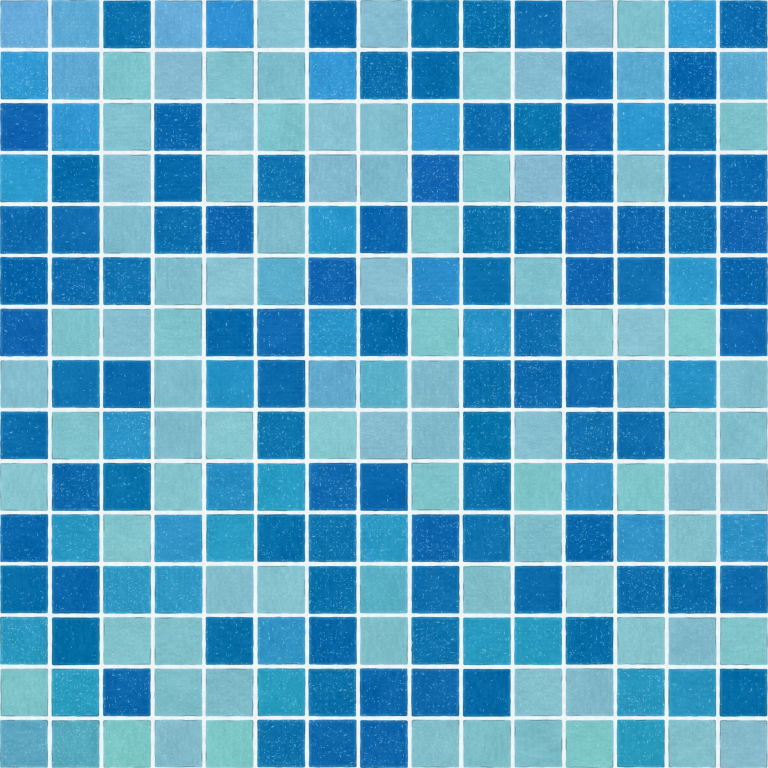
This texture is drawn by a Shadertoy shader. Its source:

```glsl
const float TILES = 14.94;      // tiles across the canvas, centred
const float HALF_TILE = 0.463;  // half side of a tile, in grid cells
const float CORNER = 0.03;

const vec3 GROUT = vec3(0.93, 0.96, 0.97);
const vec3 DEEP  = vec3(0.045, 0.42, 0.67);
const vec3 AZURE = vec3(0.17, 0.58, 0.78);
const vec3 SKY   = vec3(0.36, 0.67, 0.79);
const vec3 PALE  = vec3(0.51, 0.75, 0.80);

float hash(vec2 p) {
    return fract(sin(dot(p, vec2(127.1, 311.7))) * 43758.5453);
}

vec2 hash2(vec2 p) {
    return vec2(hash(p), hash(p + 57.3));
}

float noise(vec2 p) {
    vec2 i = floor(p), f = fract(p);
    f = f * f * (3.0 - 2.0 * f);
    return mix(mix(hash(i), hash(i + vec2(1, 0)), f.x),
               mix(hash(i + vec2(0, 1)), hash(i + vec2(1, 1)), f.x), f.y);
}

float roundedBox(vec2 p, float halfSide, float radius) {
    vec2 q = abs(p) - halfSide + radius;
    return length(max(q, 0.0)) + min(max(q.x, q.y), 0.0) - radius;
}

mat2 rotation(float angle) {
    float c = cos(angle), s = sin(angle);
    return mat2(c, -s, s, c);
}

// Glass colour of one tile: a weighted random pick plus a slight tint
vec3 tileColor(vec2 id, float height) {
    float pick = hash(id + 3.7);
    vec3 color = pick < 0.38 ? DEEP : pick < 0.54 ? AZURE : pick < 0.62 ? SKY : PALE;
    float blueness = (height - 0.5) * (pick > 0.38 && pick < 0.62 ? 0.10 : 0.03);
    color += vec3(0.3, -0.1, 1.0) * blueness;
    return color + (hash2(id + 19.1).xyx - 0.5) * vec3(0.05, 0.06, 0.03);
}

// Small elongated flecks, one at most per cell of a fine grid
float flecks(vec2 p, float scale, float density, float pixel) {
    vec2 q = p * scale;
    vec2 cell = floor(q);
    vec2 offset = fract(q) - 0.5 - (hash2(cell) - 0.5) * 0.45;
    offset = rotation(6.2832 * hash(cell + 7.9)) * offset;
    float size = mix(0.06, 0.17, hash(cell + 23.5));
    float dist = length(offset * vec2(0.6, 1.3)) - size;
    float blur = max(pixel * scale, 0.07);
    float present = step(hash(cell + 41.2), density);
    return present * (1.0 - smoothstep(-blur, blur, dist)) * mix(0.3, 1.0, hash(cell + 63.4));
}

// Cloudy glass with fine grain, streaked along a random axis per tile
float glassTexture(vec2 p, vec2 id) {
    vec2 q = hash(id + 5.3) < 0.5 ? p : p.yx;
    float cloud = noise(q * vec2(3.0, 2.0) + id * 7.0) - 0.5;
    float streak = noise(q * vec2(24.0, 8.0) + id * 13.0) - 0.5;
    float grain = noise(p * 38.0) - 0.5;
    return cloud * 0.035 + streak * 0.035 + grain * 0.04;
}

void mainImage(out vec4 fragColor, in vec2 fragCoord) {
    vec2 uv = fragCoord / iResolution.xy;
    vec2 grid = (uv - 0.5) * TILES + 7.5;
    vec2 id = floor(grid);
    vec2 local = fract(grid) - 0.5;
    float pixel = TILES / min(iResolution.x, iResolution.y);

    // Tile outline, slightly shifted and uneven
    vec2 shift = (hash2(id + 31.0) - 0.5) * 0.012;
    float wobble = (noise(grid * 9.0) - 0.5) * 0.012;
    float dist = roundedBox(local - shift, HALF_TILE, CORNER) + wobble;

    // Glass body
    vec3 glass = tileColor(id, uv.y);
    float darkness = 1.0 - smoothstep(0.15, 0.5, glass.r);
    glass += glassTexture(grid, id);

    // Pale bevel, and a worn dark rim along parts of the edge
    float bevel = smoothstep(-0.07, -0.005, dist);
    glass = mix(glass, vec3(0.60, 0.79, 0.84), bevel * mix(0.38, 0.22, darkness));
    float rim = smoothstep(-0.035, -0.015, dist) * smoothstep(0.45, 0.8, noise(grid * 4.0 + 80.0));
    glass *= 1.0 - 0.16 * rim;

    // Flecks, denser on some tiles and brighter on dark glass
    float density = mix(0.05, 0.22, hash(id + 71.0));
    float fleck = 0.0;
    for (int i = 0; i < 3; i++) {
        float layer = float(i);
        fleck = max(fleck, flecks(grid + layer * 17.3, 10.0 + layer * 5.0, density, pixel));
    }
    glass = mix(glass, vec3(0.80, 0.91, 0.95), fleck * mix(0.38, 0.55, darkness));

    // Grout between tiles
    vec3 grout = GROUT + (noise(grid * 20.0) - 0.5) * 0.04;
    float edge = max(pixel * 0.75, 0.012);
    float cover = 1.0 - smoothstep(-edge, edge, dist);
    fragColor = vec4(clamp(mix(grout, glass, cover), 0.0, 1.0), 1.0);
}
```
